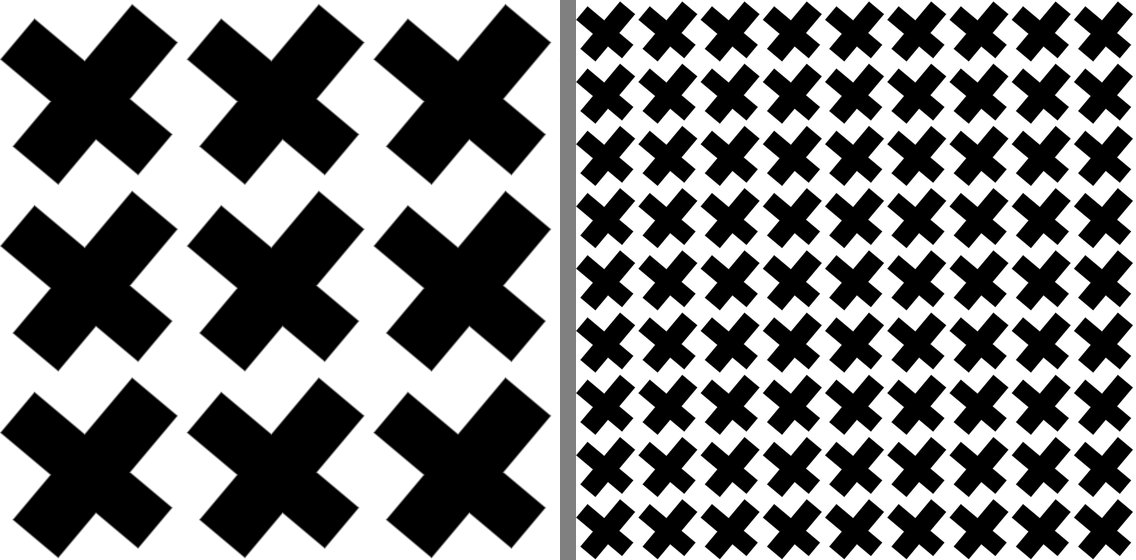
Left, the tile; right, the same tile 3 across and 3 down.
Write a WebGL 1 fragment shader that draws this pattern.

```glsl
precision highp float;
// Bold black tilted crosses with uneven arms, repeated on a white square grid.

uniform vec2 u_resolution;

const vec3 INK = vec3(0.0);
const vec3 PAPER = vec3(1.0);

// Lengths below are in units of one grid cell.
const vec2 REPEATS = vec2(3.0);
const vec2 CROSS_CENTER = vec2(0.477, 0.494);
const float TILT = 0.6985; // radians, clockwise
const vec2 LONG_BAR_OFFSET = vec2(0.033, 0.0);
const vec2 LONG_BAR_HALF = vec2(0.1585, 0.4965);
const vec2 SHORT_BAR_OFFSET = vec2(-0.0145, -0.013);
const vec2 SHORT_BAR_HALF = vec2(0.4813, 0.1418);
const float EDGE_SOFTNESS = 0.007;

// Signed distance to an axis-aligned rectangle.
float boxDistance(vec2 p, vec2 halfSize) {
  vec2 d = abs(p) - halfSize;
  return length(max(d, 0.0)) + min(max(d.x, d.y), 0.0);
}

// Coordinates of p along axes turned clockwise by the angle.
vec2 toTilted(vec2 p, float angle) {
  float c = cos(angle);
  float s = sin(angle);
  return vec2(c * p.x - s * p.y, s * p.x + c * p.y);
}

// Union of the two slightly off-centre bars.
float crossDistance(vec2 p) {
  float longBar = boxDistance(toTilted(p - LONG_BAR_OFFSET, TILT), LONG_BAR_HALF);
  float shortBar = boxDistance(toTilted(p - SHORT_BAR_OFFSET, TILT), SHORT_BAR_HALF);
  return min(longBar, shortBar);
}

void main() {
  // Center each wrapped cell on its cross so that no tip is cut off.
  vec2 grid = gl_FragCoord.xy / u_resolution * REPEATS;
  vec2 cell = fract(grid - CROSS_CENTER + 0.5) - 0.5;

  // Soft edge, never narrower than a pixel.
  vec2 pixel = REPEATS / u_resolution;
  float blur = max(EDGE_SOFTNESS, 0.75 * max(pixel.x, pixel.y));
  float paperAmount = smoothstep(-blur, blur, crossDistance(cell));

  gl_FragColor = vec4(mix(INK, PAPER, paperAmount), 1.0);
}
```
